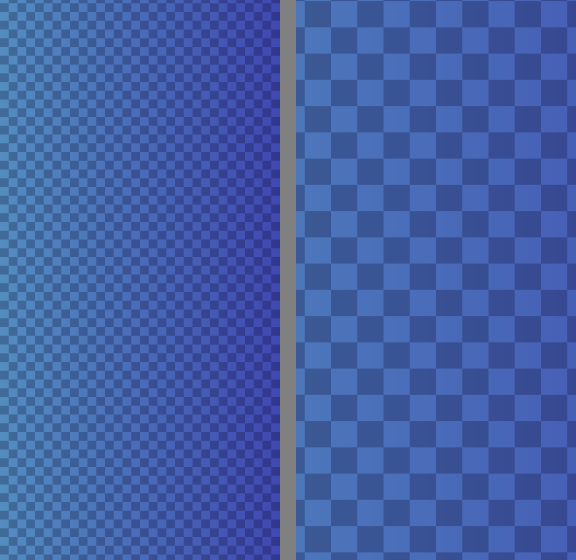
Left, the full canvas; right, a detail of the centre.
Write a Shadertoy shader that draws this pattern.

```glsl
// A checkerboard of square cells over a left-to-right gradient from sky blue
// to indigo. Two antialiased square waves are multiplied to form the checks,
// and the darker cells are a tinted shade of the gradient beneath them.

const vec2 CELLS = vec2(32.0, 64.0);            // cells across and down
const vec2 CELL_SHIFT = vec2(0.0, 0.375);       // grid offset, in cells
const vec3 LEFT_BLUE = vec3(0.325, 0.555, 0.752);
const vec3 RIGHT_INDIGO = vec3(0.252, 0.285, 0.695);
const vec3 DARK_TINT = vec3(0.77, 0.755, 0.80); // shade of the darker cells

// Square wave of period two: +1 in even cells, -1 in odd, one pixel wide edges
vec2 squareWave(vec2 p, vec2 pixel) {
    vec2 edgeDistance = 0.5 - 2.0 * abs(fract(0.5 * p + 0.25) - 0.5);
    return clamp(2.0 * edgeDistance / pixel, -1.0, 1.0);
}

// Coverage of the light cells, from 0 to 1
float checker(vec2 p, vec2 pixel) {
    vec2 wave = squareWave(p, pixel);
    return 0.5 + 0.5 * wave.x * wave.y;
}

void mainImage(out vec4 fragColor, in vec2 fragCoord) {
    vec2 uv = fragCoord / iResolution.xy;

    // Horizontal gradient
    vec3 base = mix(LEFT_BLUE, RIGHT_INDIGO, uv.x);

    // Checks
    float light = checker(uv * CELLS + CELL_SHIFT, CELLS / iResolution.xy);
    fragColor = vec4(base * mix(DARK_TINT, vec3(1.0), light), 1.0);
}
```
